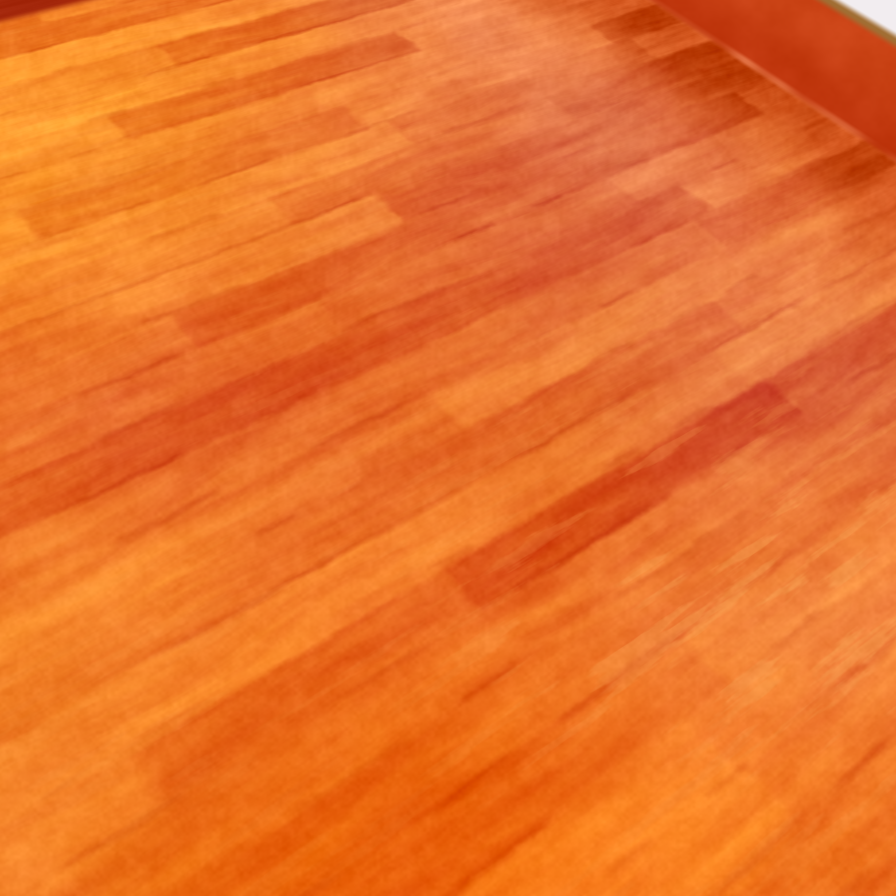
A WebGL 1 fragment shader for this texture:

```glsl
precision highp float;
uniform vec2 u_resolution;

float hash(vec2 p) {
  return fract(sin(dot(p, vec2(127.1, 311.7))) * 43758.5453);
}

float noise(vec2 p) {
  vec2 i = floor(p), f = fract(p);
  f = f * f * (3.0 - 2.0 * f);
  return mix(mix(hash(i), hash(i + vec2(1.0, 0.0)), f.x),
             mix(hash(i + vec2(0.0, 1.0)), hash(i + 1.0), f.x), f.y);
}

float fbm(vec2 p) {
  float sum = 0.0, amp = 0.5;
  for (int k = 0; k < 4; k++) {
    sum += amp * noise(p);
    p = p * 2.03 + 17.3;
    amp *= 0.5;
  }
  return sum / 0.94;
}

// Tone and grain of one row of boards, blended softly across the butt joints
float boardTone(float row, vec2 floorPos) {
  float along = floorPos.x / 0.237 + hash(vec2(row, 4.7)) + 20.0;
  along += 0.02 * (noise(floorPos * 150.0) - 0.5);
  float board = floor(along);
  float joint = smoothstep(0.97, 1.0, fract(along));
  float tone = mix(hash(vec2(board, row)), hash(vec2(board + 1.0, row)), joint);
  vec2 g = vec2(floorPos.x * 20.0 + row * 7.3, floorPos.y * 120.0);
  g.y += 1.2 * noise(g * vec2(0.6, 0.25));
  return 0.95 * (tone - 0.5) + 1.15 * (fbm(g) - 0.5);
}

float blob(vec2 p, vec2 center, vec2 size) {
  vec2 d = (p - center) / size;
  return exp(-dot(d, d));
}

void main() {
  vec2 p = gl_FragCoord.xy / u_resolution;

  // Perspective: x runs along the boards, y across them
  float depth = 2.043 - 0.17 * p.x - p.y;
  vec2 plane = vec2(p.y - 0.818 + 0.656 * (p.x - 1.0),
                    0.838 + 0.293 * p.x - p.y) / depth;
  float aa = 1.5 / (u_resolution.y * depth);

  // Boards
  float across = (plane.y - 0.005) / 0.0295;
  across += 0.14 * (fbm(plane * vec2(70.0, 120.0)) - 0.5);
  float row = floor(across);
  float seam = smoothstep(0.84, 1.0, fract(across));
  float tone = mix(boardTone(row, plane), boardTone(row + 1.0, plane), seam);

  // Long dark run below a pale one
  float darkRun = smoothstep(12.9, 13.05, across) * (1.0 - smoothstep(13.4, 14.6, across));
  tone -= 0.5 * darkRun * smoothstep(-0.662, -0.648, plane.x);
  tone += 0.25 * smoothstep(10.0, 10.3, across) * (1.0 - smoothstep(12.9, 13.05, across));

  // Broad light falling over the floor
  vec3 wood = vec3(0.935, 0.46, 0.145);
  wood = mix(wood, vec3(0.97, 0.56, 0.14), 0.95 * blob(p, vec2(0.02, 0.83), vec2(0.4, 0.18)));
  wood = mix(wood, vec3(0.95, 0.52, 0.16), 0.8 * blob(p, vec2(0.05, 0.17), vec2(0.28, 0.25)));
  wood = mix(wood, vec3(0.92, 0.38, 0.02), 0.95 * blob(p, vec2(0.52, 0.0), vec2(0.38, 0.26)));
  wood = mix(wood, vec3(0.89, 0.44, 0.25), blob(p, vec2(0.7, 0.79), vec2(0.36, 0.25)));
  wood = mix(wood, vec3(0.86, 0.40, 0.22), 0.95 * blob(p, vec2(0.95, 0.58), vec2(0.3, 0.15)));
  wood = mix(wood, vec3(0.87, 0.36, 0.14), 0.8 * blob(p, vec2(0.25, 0.55), vec2(0.32, 0.13)));
  wood = mix(wood, vec3(0.94, 0.51, 0.24), 0.85 * blob(p, vec2(0.92, 0.33), vec2(0.24, 0.13)));
  wood += tone * vec3(0.085, 0.16, 0.08);
  wood += (fbm(p * 6.0 + 5.0) - 0.5) * vec3(0.06, 0.10, 0.13);

  // Broken dark seams and pale worn streaks
  float edge = smoothstep(0.76, 0.9, fract(across)) * (1.0 - seam);
  float broken = smoothstep(0.45, 0.75, noise(vec2(plane.x * 35.0, row)));
  wood -= edge * broken * vec3(0.06, 0.09, 0.05);
  float streak = smoothstep(0.58, 0.74, fbm(plane * vec2(22.0, 150.0) + 8.0));
  float worn = blob(p, vec2(0.9, 0.33), vec2(0.3, 0.18)) + 0.2;
  wood = mix(wood, vec3(0.97, 0.63, 0.32), 0.45 * streak * worn);

  // Pink sheen, then shade beside the skirting
  float cloud = fbm(p * 7.0 + 3.0);
  float sheen = exp(-pow((plane.x + 0.16) / 0.09, 2.0)) * (1.0 - smoothstep(0.15, 0.38, plane.y));
  wood = mix(wood, vec3(0.91, 0.53, 0.36) + 0.1 * tone, sheen * (0.1 + 0.8 * cloud));
  float shade = smoothstep(-0.13, -0.015, plane.x + 0.12 * (cloud - 0.5));
  wood = mix(wood, vec3(0.75, 0.25, 0.04) + 0.14 * tone, 0.85 * shade);

  // Fine mottling
  wood += (fbm(p * 75.0) - 0.5) * vec3(0.045, 0.07, 0.07);
  wood += (noise(p * 230.0) - 0.5) * 0.025;
  vec3 color = wood;

  // Side skirting at the upper left
  vec3 redWood = vec3(0.64, 0.15, 0.04) + 0.08 * (fbm(plane * vec2(12.0, 150.0)) - 0.5);
  color = mix(redWood, color, smoothstep(-0.133 - aa, -0.125 + aa, plane.y));

  // Right skirting with pale joint, olive top edge and white wall
  vec3 skirting = mix(vec3(0.75, 0.21, 0.05), vec3(0.80, 0.27, 0.09), smoothstep(0.0, 0.12, plane.x));
  skirting += 0.07 * (fbm(p * 30.0) - 0.5);
  color = mix(color, skirting, smoothstep(-aa, aa + 0.005, plane.x));
  float caulk = 1.0 - smoothstep(0.001, 0.006 + aa, abs(plane.x - 0.004));
  color = mix(color, vec3(0.90, 0.47, 0.29), caulk * 0.9 * noise(p * 30.0));
  color = mix(color, vec3(0.63, 0.43, 0.20), smoothstep(0.134, 0.148, plane.x));
  color = mix(color, vec3(0.95, 0.93, 0.94), smoothstep(0.151 - aa, 0.161 + aa, plane.x));

  gl_FragColor = vec4(clamp(color, 0.0, 1.0), 1.0);
}
```
